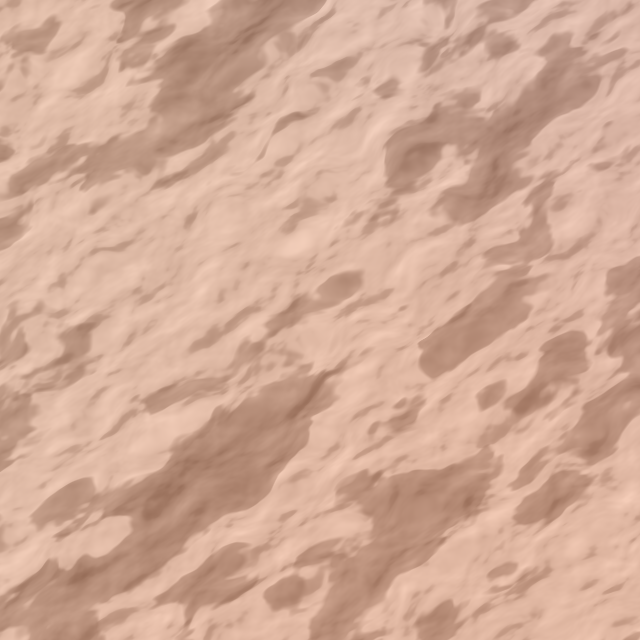
Reproduce this texture procedurally as a WebGL 1 fragment shader.

```glsl
precision highp float;
// Weathered sandstone face with slanting clods and hollow shadow patches.
// Warped, stretched noise gives the patches; a cellular height field,
// compared with itself a step towards the light, gives the small relief.

uniform vec2 u_resolution;

const float GRAIN_ANGLE = 0.58;
const vec3 SHADOW_COLOR = vec3(0.61, 0.46, 0.38);
const vec3 LIT_COLOR = vec3(0.91, 0.77, 0.69);

vec2 hash2(vec2 cell) {
  vec2 k = vec2(dot(cell, vec2(127.1, 311.7)), dot(cell, vec2(269.5, 183.3)));
  return fract(sin(k) * 43758.5);
}

float valueNoise(vec2 p) {
  vec2 cell = floor(p);
  vec2 f = fract(p);
  vec2 w = f * f * f * (f * (f * 6.0 - 15.0) + 10.0);
  float low = mix(hash2(cell).x, hash2(cell + vec2(1.0, 0.0)).x, w.x);
  float high = mix(hash2(cell + vec2(0.0, 1.0)).x, hash2(cell + 1.0).x, w.x);
  return mix(low, high, w.y);
}

// Four octaves, each turned a little to hide the lattice.
float layeredNoise(vec2 p) {
  float sum = 0.0;
  float weight = 0.53;
  for (int i = 0; i < 4; i++) {
    sum += weight * valueNoise(p);
    p = mat2(0.98, 0.2, -0.2, 0.98) * p * 2.03 + 17.3;
    weight *= 0.5;
  }
  return sum;
}

// Distance to the nearest scattered clod centre.
float cellular(vec2 p) {
  vec2 cell = floor(p);
  float nearest = 4.0;
  for (int y = -1; y <= 1; y++) {
    for (int x = -1; x <= 1; x++) {
      vec2 neighbour = cell + vec2(float(x), float(y));
      vec2 toCentre = neighbour + hash2(neighbour) - p;
      nearest = min(nearest, dot(toCentre, toCentre));
    }
  }
  return sqrt(nearest);
}

vec2 alongGrain(vec2 p, float angle) {
  float c = cos(angle);
  float s = sin(angle);
  return vec2(c * p.x + s * p.y, c * p.y - s * p.x);
}

vec2 warp(vec2 p, float amount) {
  vec2 q = p * vec2(14.0, 22.0);
  return p + amount * (vec2(valueNoise(q + 5.2), valueNoise(q + 41.7)) - 0.5);
}

float rockHeight(vec2 p) {
  float clods = 1.0 - cellular(p * vec2(11.0, 24.0));
  return 0.75 * layeredNoise(p * vec2(12.0, 25.0) + 60.0) + 0.25 * clods;
}

// Depth field of the hollows, crowded in some regions and sparse in others.
float hollowField(vec2 p) {
  float density = valueNoise(p * vec2(2.6, 4.5) + 8.4);
  return layeredNoise(p * vec2(7.5, 17.0) + 23.0) + 0.45 * (density - 0.5);
}

void main() {
  vec2 uv = gl_FragCoord.xy / u_resolution.y;
  vec2 p = warp(alongGrain(uv, GRAIN_ANGLE) + 3.0, 0.022);

  // Relief lit from the upper left.
  float slope = rockHeight(p) - rockHeight(p + vec2(-0.003, 0.010));
  float crevice = smoothstep(0.06, 0.17, -slope);

  // Hollows have crisp rims and darken towards their middles.
  float field = hollowField(p);
  float hollow = smoothstep(0.575, 0.65, field);
  float depth = 0.44 + 0.7 * clamp(field - 0.62, 0.0, 0.3);

  float mottling = layeredNoise(p * vec2(20.0, 38.0) + 90.0) - 0.5;
  float tone = 0.88 + 0.85 * slope + 0.22 * mottling;
  tone -= hollow * depth + crevice * mix(0.24, 0.08, hollow);
  tone = clamp(tone, -0.2, 1.14);

  // Warmer stone at the lower right, cooler at the upper right.
  float warmth = smoothstep(0.5, 1.5, uv.x + 1.0 - uv.y);
  float coolness = smoothstep(1.0, 1.9, uv.x + uv.y);
  vec3 color = mix(SHADOW_COLOR, LIT_COLOR, tone);
  color += warmth * vec3(0.008, -0.012, -0.016);
  color += coolness * vec3(-0.015, -0.005, 0.015);
  gl_FragColor = vec4(color, 1.0);
}
```
